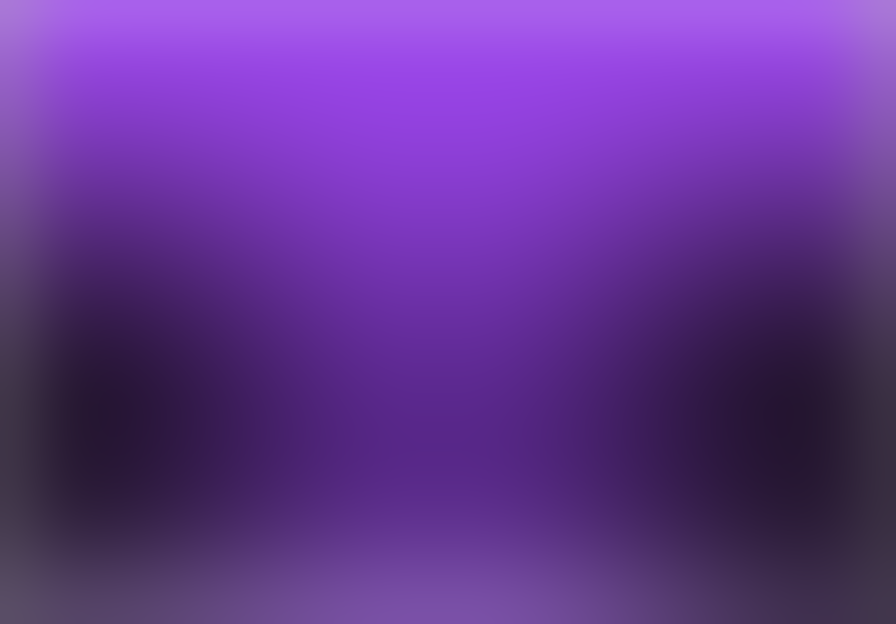
Give the GLSL for this background, as a Shadertoy shader.

```glsl
// A soft violet backdrop: bright at the top, sinking into two dark pools at the sides.
// Two vertical gradients (centre and flank) are blended by distance from the axis,
// then pale gaussian veils lighten each border.

vec3 rgb(float r, float g, float b) {
    return vec3(r, g, b) / 255.0;
}

// Bell curve: 1 at zero distance, fading over the given width.
float bell(float distance, float width) {
    float d = distance / width;
    return exp(-d * d);
}

void mainImage(out vec4 fragColor, in vec2 fragCoord) {
    vec2 uv = fragCoord / iResolution.xy;
    float depth = 1.0 - uv.y;

    // Violet column in the middle, near-black pools on the flanks
    vec3 violet = rgb(153.0, 68.0, 232.0);
    vec3 centre = mix(violet, rgb(86.0, 38.0, 135.0), smoothstep(0.06, 0.75, depth));
    vec3 flank = mix(violet, rgb(34.0, 19.0, 46.0), smoothstep(0.0, 0.67, depth));
    vec3 colour = mix(centre, flank, smoothstep(0.02, 0.42, abs(uv.x - 0.49)));

    // White haze along the top
    colour = mix(colour, vec3(1.0), 0.15 * bell(depth, 0.078));

    // Lilac haze along the bottom, weaker to the right
    float lilacAmount = 0.28 - 0.13 * smoothstep(0.5, 1.0, uv.x);
    colour = mix(colour, rgb(215.0, 190.0, 250.0), lilacAmount * bell(uv.y, 0.15));

    // Grey haze on both sides, darker towards the lower right
    vec3 grey = vec3(mix(0.67, 0.39 - 0.1 * uv.x, depth));
    float sideDistance = min(uv.x, 1.0 - uv.x);
    colour = mix(colour, grey, 0.32 * bell(sideDistance, 0.063));

    fragColor = vec4(colour, 1.0);
}
```
